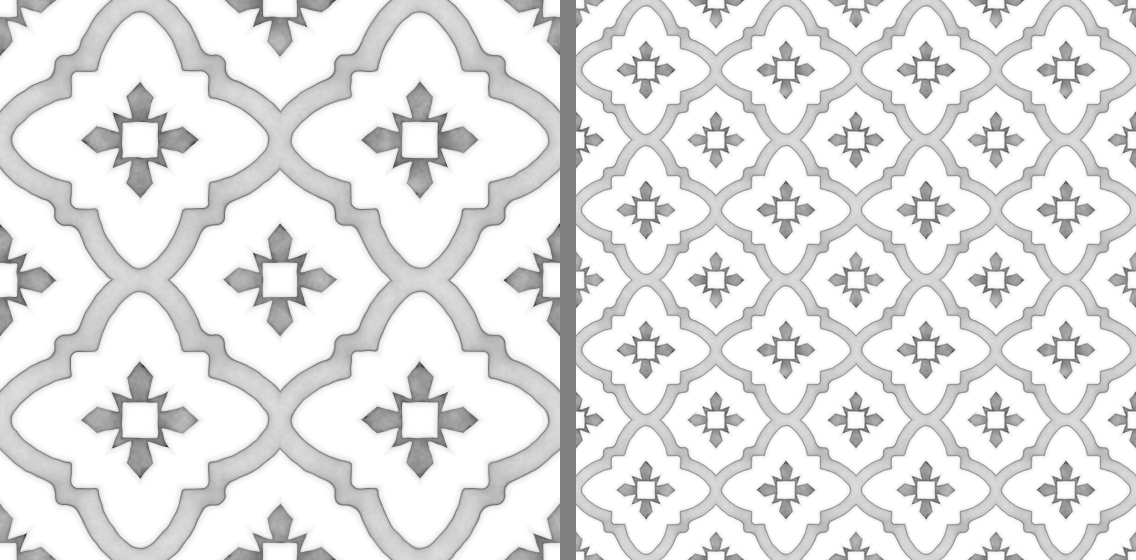
Left: one tile. Right: repeated 2 by 2.
Write a WebGL 1 fragment shader that draws this pattern.

```glsl
precision highp float;
// Grey ogee lattice with stepped corners, and a spiked cross in every opening.
uniform vec2 u_resolution;

const float CANVAS = 768.0;  // design units across the canvas
const float CELL = 384.0;    // two repeats each way

float hash(vec2 p) {
  vec3 q = fract(p.xyx * 0.1031);
  q += dot(q, q.yzx + 33.33);
  return fract((q.x + q.y) * q.z);
}

// Value noise on [0,1] that wraps after n lattice steps.
float wrapNoise(vec2 uv, vec2 n) {
  vec2 p = uv * n, i = floor(p), f = fract(p);
  f = f * f * (3.0 - 2.0 * f);
  float low = mix(hash(mod(i, n)), hash(mod(i + vec2(1.0, 0.0), n)), f.x);
  float high = mix(hash(mod(i + vec2(0.0, 1.0), n)), hash(mod(i + 1.0, n)), f.x);
  return mix(low, high, f.y);
}

float smin(float a, float b, float k) {
  float h = max(k - abs(a - b), 0.0) / k;
  return min(a, b) - 0.25 * h * h * k;
}

float roundBox(vec2 q, float halfSize, float radius) {
  vec2 d = q - halfSize + radius;
  return length(max(d, 0.0)) + min(max(d.x, d.y), 0.0) - radius;
}

// Pointed lobe along y, made from two overlapping circles.
float lobe(vec2 q, float radius) {
  float near = length(q - vec2(-61.0, 77.0)) - radius;
  float far = length(q - vec2(61.0, 77.0)) - radius;
  return -smin(-near, -far, 16.0);
}

// Rounded square joined with four lobes.
float quatrefoil(vec2 p, float radius, float halfSize, float corner, float blend) {
  vec2 q = abs(p);
  float lobes = min(lobe(q, radius), lobe(q.yx, radius));
  return smin(lobes, roundBox(q, halfSize, corner), blend);
}

// Cross with kite-shaped arms, diagonal spikes and a square hole.
float spikedCross(vec2 p) {
  vec2 q = abs(p);
  float hole = roundBox(q, 24.5, 2.5);
  q = vec2(min(q.x, q.y), max(q.x, q.y));
  float arm = max(dot(q - vec2(0.0, 80.0), vec2(0.76, 0.65)),
                  dot(q - vec2(18.0, 59.0), vec2(0.97, -0.25)));
  float spike = dot(q - vec2(38.0), vec2(-0.34, 0.94));
  return max(smin(arm, spike, 4.0), -hole);
}

void main() {
  vec2 uv = gl_FragCoord.xy / u_resolution;
  float pixel = CANVAS / min(u_resolution.x, u_resolution.y);
  float cloud = wrapNoise(uv, vec2(24.0)) * 0.6 + wrapNoise(uv, vec2(58.0)) * 0.4 - 0.5;
  float grain = wrapNoise(uv, vec2(190.0)) - 0.5;

  // Slightly uneven outlines, then the two interleaved grids.
  vec2 wobble = vec2(wrapNoise(uv, vec2(70.0)), wrapNoise(uv + 0.37, vec2(70.0))) - 0.5;
  vec2 pos = uv * CANVAS + wobble * 1.6;
  vec2 large = mod(pos, CELL) - 0.5 * CELL;
  vec2 small = mod(pos + 0.5 * CELL, CELL) - 0.5 * CELL;

  float inner = quatrefoil(large, 120.0, 94.0, 9.0, 5.0);
  float outer = quatrefoil(large, 153.0, 117.0, 13.0, 14.0);
  float band = max(-inner, outer);
  float ornament = min(spikedCross(large), spikedCross(small / 0.96) * 0.96);

  // White ground with a soft shadow and a faint ghost line by each edge.
  float gap = max(min(band, ornament), 0.0);
  float ghost = exp(-pow((gap - 5.5) / 1.3, 2.0)) * (0.5 + cloud);
  float ground = 1.0 - 0.2 * exp(-gap / 2.2) - 0.035 * ghost;

  // Band: pale in the middle, shaded at its rims and near the stepped corners.
  float depth = max(-band, 0.0);
  vec2 q = abs(large);
  float stepShade = exp(-pow(length(q - 104.0) / 42.0, 2.0));
  float bandTone = 0.85 - 0.08 * stepShade - 0.13 * exp(-depth / 5.0);
  bandTone += 0.07 * cloud + 0.03 * grain;
  bandTone -= (0.25 + 0.2 * cloud) * exp(-pow(depth / 1.7, 2.0));

  // Ornament: darker around the hole and rims, stained at the tips.
  float cut = max(-ornament, 0.0);
  vec2 c = min(abs(large), abs(small));
  float reach = max(c.x, c.y);
  float tip = max(smoothstep(62.0, 80.0, reach), smoothstep(28.0, 38.0, min(c.x, c.y)));
  float crossTone = 0.55 + 0.1 * smoothstep(28.0, 50.0, reach) - 0.13 * tip;
  crossTone += 0.2 * cloud + 0.06 * grain - 0.16 * exp(-cut / 2.0);
  float stain = smoothstep(0.62, 0.85, wrapNoise(uv, vec2(110.0)));
  crossTone -= 0.25 * stain * exp(-cut / 2.5) * (0.4 + tip);

  float tone = mix(ground, bandTone, clamp(0.5 - band / pixel, 0.0, 1.0));
  tone = mix(tone, crossTone, clamp(0.5 - ornament / pixel, 0.0, 1.0));
  gl_FragColor = vec4(vec3(clamp(tone, 0.0, 1.0)), 1.0);
}
```
